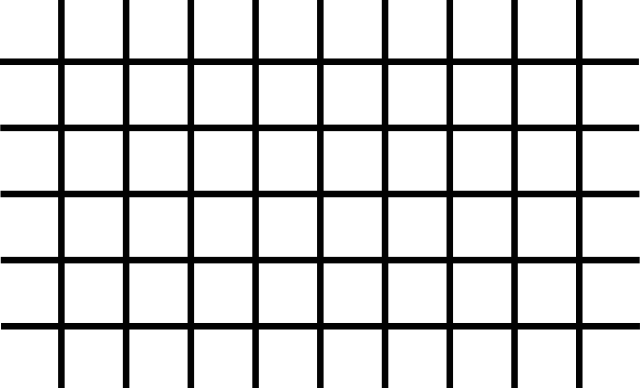
Write a WebGL 2 fragment shader that draws this pattern.

```glsl
#version 300 es
precision highp float;
// Black square-ended grid of nine upright and five level bars on white.

uniform vec2 u_resolution;
out vec4 fragColor;

// Lengths are fractions of the canvas width.
const vec2 BAR_COUNT = vec2(9.0, 5.0);            // upright, level
const vec2 BAR_SPACING = vec2(0.10115, 0.10332);
const vec2 GRID_OFFSET = vec2(0.0005, 0.0);       // from the canvas centre
const float BAR_WIDTH = 0.0102;
const vec2 LEVEL_ENDS = vec2(0.0008, 0.9991);     // left and right ends
const float END_SHIFT = 0.0004;                   // drift of the ends per row
const vec3 PAPER = vec3(1.0);
const vec3 INK = vec3(0.008);

// Share of a pixel covered, from a signed distance (negative inside).
vec2 coverage(vec2 dist, float pixel) {
    return clamp(0.5 - dist / pixel, 0.0, 1.0);
}

void main() {
    float pixel = 1.0 / u_resolution.x;
    vec2 pos = gl_FragCoord.xy * pixel;
    vec2 fromCentre = pos - 0.5 * u_resolution * pixel - GRID_OFFSET;

    // Nearest bar in each direction, limited to the bars that exist.
    vec2 lastBar = 0.5 * (BAR_COUNT - 1.0);
    vec2 bar = clamp(floor(fromCentre / BAR_SPACING + 0.5), -lastBar, lastBar);
    vec2 barDist = abs(fromCentre - bar * BAR_SPACING) - 0.5 * BAR_WIDTH;

    // Level bars stop just short of the sides, drifting from row to row.
    vec2 ends = LEVEL_ENDS - END_SHIFT * bar.y;
    float endDist = max(ends.x - pos.x, pos.x - ends.y);

    vec2 bars = coverage(barDist, pixel);
    bars.y *= coverage(vec2(endDist), pixel).x;

    // Join both sets of bars without darkening their crossings' edges.
    float ink = 1.0 - (1.0 - bars.x) * (1.0 - bars.y);
    fragColor = vec4(mix(PAPER, INK, ink), 1.0);
}
```
